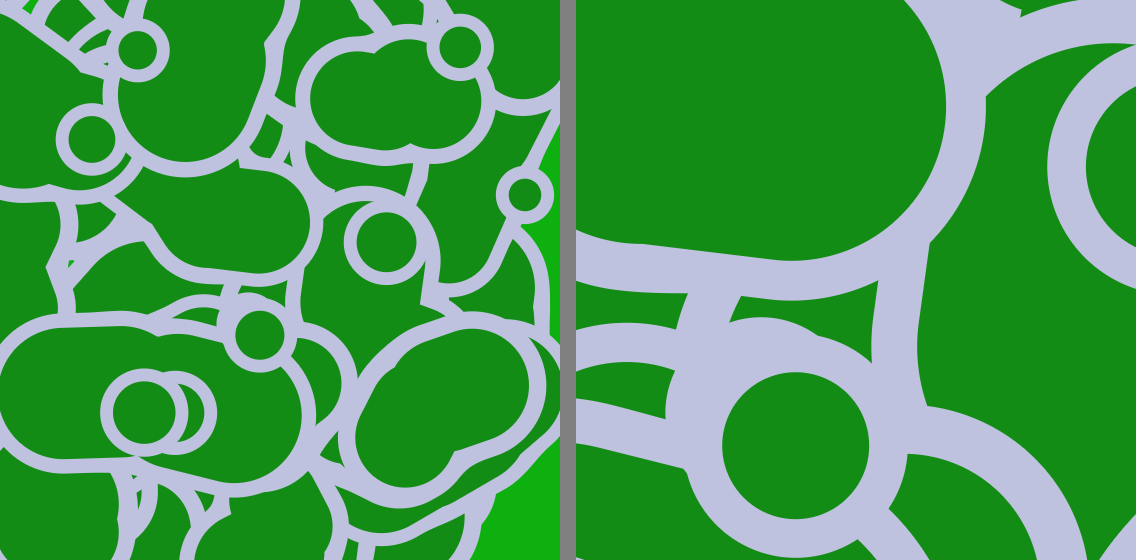
Left, the full canvas; right, a detail of the centre.
This pattern is drawn by a Shadertoy shader. Its source:

```glsl
// Overlapping green blobs with thick lavender outlines, topped by small rings.
#define SEED 7.0
#define COLUMNS 6
#define ROWS 7
#define SMALL_RINGS 9
#define BLOB_RADIUS vec2(0.110, 0.155)
#define STEP_LENGTH vec2(0.025, 0.105)
#define BLOB_OUTLINE vec2(0.023, 0.032)
#define RING_RADIUS vec2(0.052, 0.080)
#define RING_OUTLINE 0.023
#define FIELD_MIN vec2(-0.10, -0.10)
#define FIELD_MAX vec2(0.89, 1.10)

const vec3 LAVENDER = vec3(0.75, 0.76, 0.875);
const vec3 LEAF_GREEN = vec3(0.07, 0.55, 0.08);
const vec3 BRIGHT_GREEN = vec3(0.05, 0.69, 0.06);

vec2 hash2(float index, float salt) {
    vec3 p = fract(vec3(index, salt, index + SEED) * vec3(0.1031, 0.1030, 0.0973));
    p += dot(p, p.yzx + 33.33);
    return fract((p.xx + p.yz) * p.zy);
}

float pick(vec2 range, float t) { return mix(range.x, range.y, t); }

float smoothMin(float a, float b, float k) {
    float h = max(k - abs(a - b), 0.0) / k;
    return min(a, b) - 0.25 * h * h * k;
}

float segmentDistance(vec2 p, vec2 a, vec2 b) {
    vec2 pa = p - a, ba = b - a;
    return length(pa - ba * clamp(dot(pa, ba) / dot(ba, ba), 0.0, 1.0));
}

// Distances to the soft outer edge (x) and the cusped inner edge (y) of a blob.
vec2 blobDistance(vec2 p, vec2 center, float id) {
    vec2 size = hash2(id, 11.0);
    vec2 aim = hash2(id, 23.0);
    float radius = pick(BLOB_RADIUS, size.x);
    float outline = pick(BLOB_OUTLINE, size.y);
    float stride = pick(STEP_LENGTH, aim.y);
    float heading = 6.2832 * aim.x;
    vec2 from = center - 1.3 * stride * vec2(cos(heading), sin(heading));
    vec2 d = vec2(1e3);
    // A wandering stroke whose thickness jumps at every turn
    for (int i = 0; i < 3; i++) {
        vec2 h = hash2(id, 37.0 + float(i) * 5.0);
        heading += (h.x - 0.5) * 2.6;
        vec2 to = from + stride * vec2(cos(heading), sin(heading));
        float s = segmentDistance(p, from, to) - radius * mix(0.85, 1.06, h.y);
        d = vec2(smoothMin(d.x, s, 0.02), min(d.y, s + outline));
        from = to;
    }
    return d;
}

// Paints the outline, then the fill, with edges one pixel soft.
vec3 paint(vec3 color, vec2 d, float pixel) {
    vec2 cover = clamp(0.5 - d / pixel, 0.0, 1.0);
    return mix(mix(color, LAVENDER, cover.x), LEAF_GREEN, cover.y);
}

void mainImage(out vec4 fragColor, in vec2 fragCoord) {
    float pixel = 1.0 / iResolution.y;
    vec2 p = fragCoord * pixel;
    vec3 color = BRIGHT_GREEN;

    // Large blobs on a jittered grid, stacked in shuffled order
    int count = COLUMNS * ROWS;
    for (int i = 0; i < count; i++) {
        int k = (i * 23) % count;
        float id = float(k) + 1.0;
        vec2 cell = vec2(k % COLUMNS, k / COLUMNS) + hash2(id, 3.0);
        vec2 center = mix(FIELD_MIN, FIELD_MAX, cell / vec2(COLUMNS, ROWS));
        color = paint(color, blobDistance(p, center, id), pixel);
    }

    // Small round rings on top, denser toward the right
    for (int i = 0; i < SMALL_RINGS; i++) {
        float id = float(i) + 101.0;
        vec2 place = hash2(id, 53.0);
        vec2 center = vec2(pow(place.x, 0.7), place.y);
        float d = length(p - center) - pick(RING_RADIUS, hash2(id, 71.0).x);
        color = paint(color, vec2(d, d + RING_OUTLINE), pixel);
    }

    fragColor = vec4(color, 1.0);
}
```
